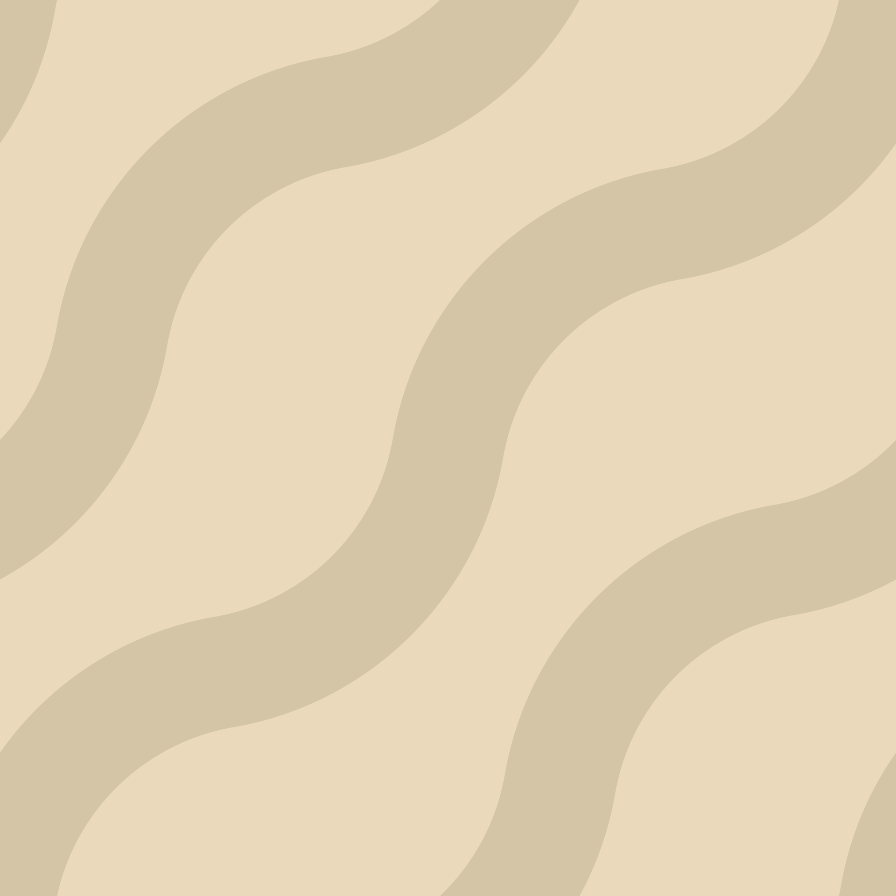
A Shadertoy shader for this pattern:

```glsl
const vec3 SAND = vec3(0.918, 0.851, 0.733);
const vec3 SHADE = vec3(0.831, 0.773, 0.651);
const float ROWS = 2.0;           // bands per canvas, measured along x - y
const float HALF_WIDTH = 0.0625;  // half thickness of a band
const float ARC_DEPTH = 0.25;     // distance from the band axis to an arc centre
const float INV_SQRT2 = 0.70710678;

// Signed distance to a wave of alternating circular arcs.
// p.x runs along the axis from the crest of one arc, p.y across it.
float arcWave(vec2 p, float period, float depth, float halfWidth) {
    float halfChord = 0.25 * period;
    vec2 centre = vec2(-halfChord, depth);

    // Mirror at the crests, with the inflection point as local origin
    float along = abs(p.x - period * round(p.x / period));
    vec2 q = vec2(along - halfChord, p.y);

    // Half turn about the inflection maps the second arc onto the first
    if (dot(q, vec2(depth, halfChord)) > 0.0) q = -q;
    return abs(length(q - centre) - length(centre)) - halfWidth;
}

// Diagonal bands, with every other row shifted by a quarter period
float diagonalBands(vec2 uv, float rows) {
    float across = uv.x - uv.y;
    float row = round(across * rows);
    float shift = 0.25 * (1.0 - mod(row, 2.0));
    vec2 p = vec2(uv.x + uv.y - shift, across - row / rows) * INV_SQRT2;
    return arcWave(p, INV_SQRT2, ARC_DEPTH, HALF_WIDTH);
}

void mainImage(out vec4 fragColor, in vec2 fragCoord) {
    vec2 uv = fragCoord / iResolution.xy;
    float pixel = 1.0 / min(iResolution.x, iResolution.y);

    // Flat fill with a one pixel soft edge
    float dist = diagonalBands(uv, ROWS);
    float band = 1.0 - smoothstep(-0.5 * pixel, 0.5 * pixel, dist);
    fragColor = vec4(mix(SAND, SHADE, band), 1.0);
}
```
